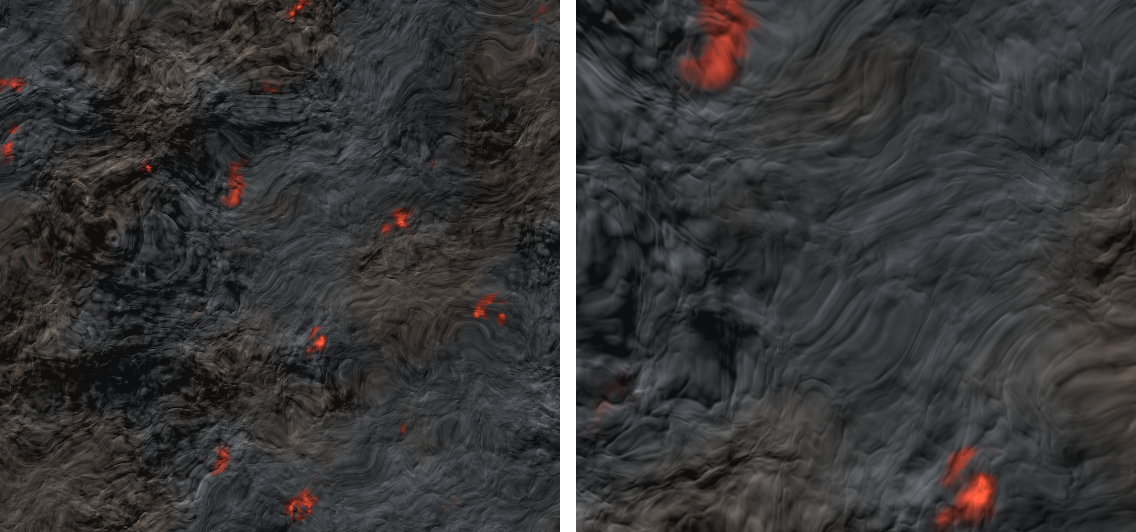
Left, the full canvas; right, a detail of the centre.
A Shadertoy shader for this texture:

```glsl
// Cooling lava crust: charcoal rock with crumbly ridges and a few glowing embers.
// Layered cellular lumps and smooth noise form a height field lit from above;
// embers are scattered on a jittered grid and broken up by the same grain.

const vec3 COOL_ASH = vec3(0.95, 1.0, 1.05);
const vec3 WARM_ASH = vec3(1.09, 0.99, 0.91);
const vec3 EMBER_EDGE = vec3(0.46, 0.15, 0.11);
const vec3 EMBER_CORE = vec3(1.0, 0.34, 0.17);
const vec2 LIGHT_DIR = vec2(-0.35, 0.94);

vec2 hash2(vec2 cell) {
    vec3 h = fract(cell.xyx * vec3(0.1031, 0.1030, 0.0973));
    h += dot(h, h.yzx + 33.33);
    return fract((h.xx + h.yz) * h.zy);
}

float smoothNoise(vec2 p) {
    vec2 i = floor(p), f = fract(p);
    f = f * f * f * (f * (f * 6.0 - 15.0) + 10.0);
    float low = mix(hash2(i).x, hash2(i + vec2(1, 0)).x, f.x);
    float high = mix(hash2(i + vec2(0, 1)).x, hash2(i + vec2(1, 1)).x, f.x);
    return mix(low, high, f.y);
}

vec2 turn(vec2 p) {
    return mat2(0.8, 0.6, -0.6, 0.8) * p;
}

float layeredNoise(vec2 p, int layers) {
    float sum = 0.0, total = 0.0, weight = 1.0;
    for (int i = 0; i < layers; i++) {
        sum += weight * smoothNoise(p);
        total += weight;
        weight *= 0.55;
        p = turn(p) * 2.03 + 17.3;
    }
    return sum / total;
}

// Squared distance to the nearest scattered point
float cellular(vec2 p) {
    vec2 cell = floor(p);
    float nearest = 2.0;
    for (int y = -1; y <= 1; y++)
    for (int x = -1; x <= 1; x++) {
        vec2 c = cell + vec2(x, y);
        vec2 d = c + hash2(c) - p;
        nearest = min(nearest, dot(d, d));
    }
    return nearest;
}

vec2 warp(vec2 p, float scale, float amount) {
    vec2 n = vec2(layeredNoise(p * scale, 3), layeredNoise(p * scale + 41.7, 3));
    return p + amount * (n - 0.5);
}

// Rock height: broad swells, then crumbling lumps of shrinking size
float rockHeight(vec2 p) {
    float height = 0.0, scale = 5.0;
    vec2 q = p;
    for (int i = 0; i < 5; i++) {
        height += smoothNoise(q * scale) / scale;
        q = turn(q) + 3.1;
        scale *= 2.1;
    }
    scale = 24.0;
    q = warp(p, 38.0, 0.03);
    for (int i = 0; i < 4; i++) {
        height -= 0.5 * cellular(q * scale) / scale;
        q = turn(q) + 5.7;
        scale *= 1.9;
    }
    return height;
}

// Glow strength of embers scattered over grid cells
float embers(vec2 p) {
    vec2 cell = floor(p);
    float glow = 0.0;
    for (int y = -1; y <= 1; y++)
    for (int x = -1; x <= 1; x++) {
        vec2 c = cell + vec2(x, y);
        vec2 seed = hash2(c + 71.0);
        vec2 d = turn(p - c - hash2(c + 23.0)) * vec2(1.5, 0.85);
        float radius = mix(0.08, 0.2, seed.y);
        float power = seed.x * seed.x * step(0.35, seed.x);
        glow += power * exp(-dot(d, d) / (radius * radius));
    }
    return glow;
}

void mainImage(out vec4 fragColor, in vec2 fragCoord) {
    vec2 p = fragCoord / iResolution.y + 2.0;
    vec2 q = warp(p, 5.0, 0.16);

    // Crumbly and dusty regions
    float rough = smoothstep(0.38, 0.62, layeredNoise(q * 3.5 + 9.0, 4));
    float broad = layeredNoise(q * 4.5 + 31.0, 5) - 0.5;

    // Light on slopes, shadow in pits
    float reach = 0.002;
    float slope = (rockHeight(q) - rockHeight(q + LIGHT_DIR * reach)) / reach;
    float pit = cellular(warp(p, 45.0, 0.03) * 58.0) - 0.23;
    float tone = 0.2 - 0.025 * rough + 0.14 * broad;
    tone += mix(0.038, 0.066, rough) * slope;
    tone -= mix(0.05, 0.2, rough) * pit;
    tone = 0.055 + max(tone - 0.055, 0.0);

    float warmth = smoothstep(0.4, 0.65, layeredNoise(p * 4.0 + 57.0, 3));
    vec3 color = tone * mix(COOL_ASH, WARM_ASH, warmth);

    // Embers glimmering through the crust
    float flakes = smoothstep(0.3, 0.68, layeredNoise(p * 50.0, 3));
    float glow = embers(warp(p, 22.0, 0.05) * 6.0) * mix(0.25, 1.2, flakes);
    float grain = clamp(tone / 0.2, 0.4, 1.5);
    color = mix(color, EMBER_EDGE * grain, smoothstep(0.08, 0.5, glow) * 0.85);
    color += EMBER_CORE * grain * 0.6 * smoothstep(0.4, 1.0, glow);

    fragColor = vec4(color, 1.0);
}
```
